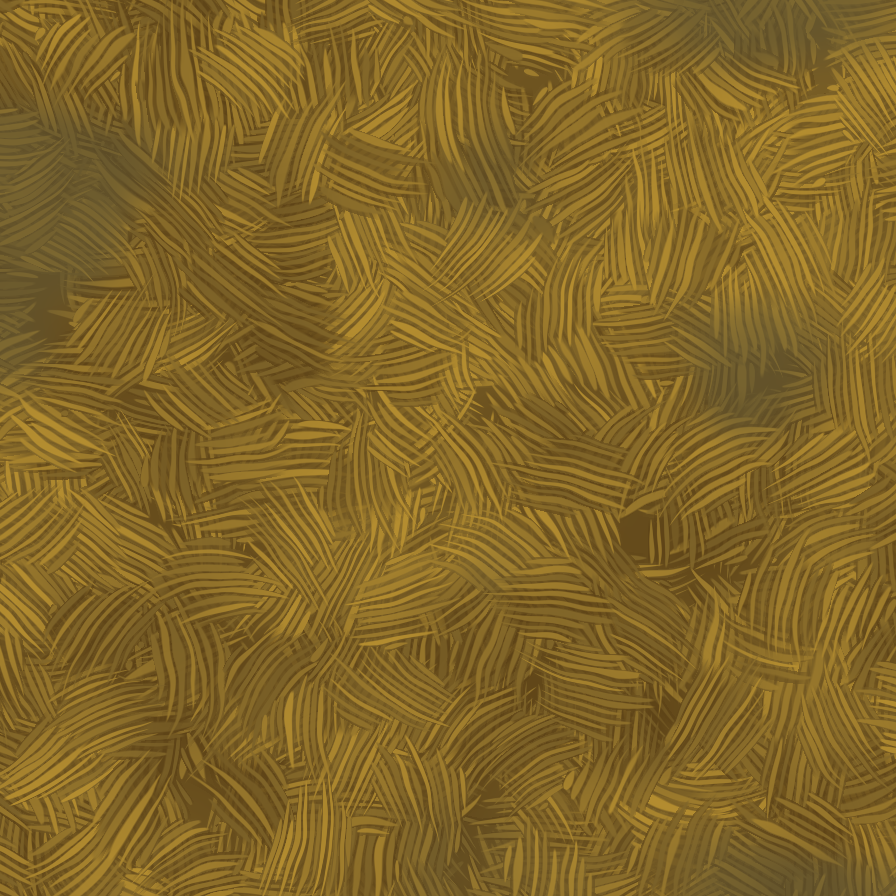
This texture is drawn by a WebGL 1 fragment shader. Its source:

```glsl
precision highp float;
// Matted golden-brown straw: overlapping tufts of curved, tapering strokes.
uniform vec2 u_resolution;

float hash(vec2 p) {
  return fract(sin(dot(p, vec2(127.1, 311.7))) * 43758.5453);
}

float noise(vec2 p) {
  vec2 i = floor(p), f = fract(p);
  f = f * f * (3.0 - 2.0 * f);
  return mix(mix(hash(i), hash(i + vec2(1, 0)), f.x),
             mix(hash(i + vec2(0, 1)), hash(i + vec2(1, 1)), f.x), f.y);
}

// Tone 0..1 from shadowed brown through olive to gold.
vec3 strawColor(float tone) {
  vec3 brown = vec3(0.365, 0.262, 0.088);
  vec3 olive = vec3(0.49, 0.388, 0.16);
  vec3 gold = vec3(0.72, 0.565, 0.19);
  vec3 low = mix(brown, olive, clamp(tone * 2.0, 0.0, 1.0));
  return mix(low, gold, clamp(tone * 2.0 - 1.0, 0.0, 1.0));
}

// Paints one tuft over the colour; p is relative to its centre.
vec3 paintTuft(vec3 color, vec2 p, vec2 seed, float light) {
  float angle = 6.2832 * hash(seed + 1.3);
  float c = cos(angle), s = sin(angle);
  p = vec2(c * p.x + s * p.y, c * p.y - s * p.x);

  // Bend and fan the strokes.
  float bend = 7.0 * (hash(seed + 2.7) - 0.5);
  float fan = 9.0 * (hash(seed + 4.1) - 0.5);
  float across = (p.y + bend * p.x * p.x) / max(1.0 + fan * p.x, 0.4);
  float spacing = mix(0.0075, 0.0115, hash(seed + 5.9));
  across = across / spacing + 0.7 * (noise(vec2(p.x * 30.0, across * 60.0) + seed) - 0.5);
  float id = floor(across);
  vec2 strokeSeed = seed + vec2(id * 0.73, id * 1.91);

  // Very ragged ends, slanted and shorter towards the sides of the tuft.
  float side = (id + 0.5) * spacing / 0.05;
  float reach = mix(0.07, 0.1, hash(seed + 7.7)) * sqrt(max(1.0 - side * side, 0.0));
  float slant = 0.05 * (hash(seed + 6.4) - 0.5) * side;
  float start = slant - reach * mix(0.45, 1.0, hash(strokeSeed + 8.3));
  float end = slant + reach * mix(0.45, 1.0, hash(strokeSeed + 9.1));
  float along = (p.x - start) / max(end - start, 0.001);
  float inside = step(abs(side), 1.0) * smoothstep(0.0, 0.06, along)
               * (1.0 - smoothstep(0.94, 1.0, along));

  // Shaded body between the strokes, fading out at the tips.
  float tuftTone = light + 0.26 * (hash(seed + 11.0) - 0.5);
  float gapTone = tuftTone - 0.1 - 0.3 * hash(strokeSeed + 12.0);
  float body = inside * smoothstep(0.0, 0.2, along) * (1.0 - smoothstep(0.7, 1.0, along));
  color = mix(color, strawColor(gapTone), 0.78 * body);

  // The lit stroke, thinning to a point.
  float taper = smoothstep(-0.06, 0.3, along) * (1.0 - smoothstep(0.4, 1.03, along));
  float width = mix(0.22, 0.42, hash(strokeSeed + 13.0)) * sqrt(taper);
  float middle = 0.5 + 0.2 * (hash(strokeSeed + 14.0) - 0.5);
  float stroke = 1.0 - smoothstep(width - 0.1, width + 0.09, abs(fract(across) - middle));
  float strokeTone = tuftTone + 0.08 + 0.38 * hash(strokeSeed + 15.0);
  return mix(color, strawColor(strokeTone), 0.92 * stroke * inside);
}

void main() {
  vec2 uv = gl_FragCoord.xy / u_resolution.y;

  // Broad light and dark areas.
  float broad = 0.6 * noise(uv * 4.5 + 3.0) + 0.4 * noise(uv * 10.0 + 17.0);
  float light = 0.5 + 0.55 * (broad - 0.5);
  vec3 color = strawColor(light - 0.25);

  // Layers of scattered tufts, the upper ones slightly brighter.
  for (int layer = 0; layer < 7; layer++) {
    float level = float(layer);
    vec2 grid = uv * 8.0 + level * vec2(0.37, 0.61);
    vec2 cell = floor(grid);
    for (int j = -1; j <= 1; j++) {
      for (int i = -1; i <= 1; i++) {
        vec2 id = cell + vec2(float(i), float(j));
        vec2 seed = id + level * vec2(31.7, 17.3);
        vec2 center = id + vec2(hash(seed), hash(seed + 0.5));
        color = paintTuft(color, (grid - center) / 8.0, seed, light + 0.015 * (level - 5.0));
      }
    }
  }

  // Cool grey-olive stains.
  float stain = 0.7 * noise(uv * vec2(3.5, 5.0) + 41.0) + 0.3 * noise(uv * 11.0 + 7.0);
  color = mix(color, vec3(0.36, 0.32, 0.19), 0.6 * smoothstep(0.54, 0.85, stain));
  gl_FragColor = vec4(color, 1.0);
}
```
